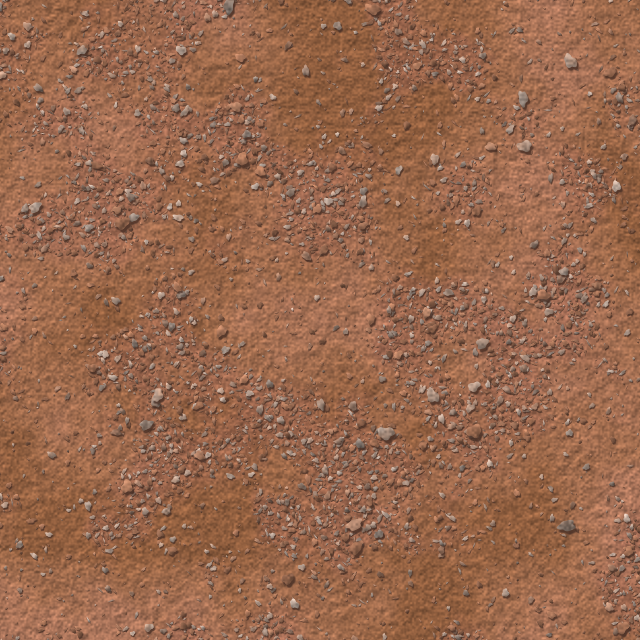
A Shadertoy shader for this texture:

```glsl
// Dry reddish-brown earth strewn with clusters of grey and brown gravel.

const vec3 EARTH = vec3(0.625, 0.42, 0.30);
const vec3 OCHRE = vec3(0.565, 0.37, 0.245);
const vec3 CLAY = vec3(0.68, 0.465, 0.365);
const vec3 RED_SOIL = vec3(0.61, 0.395, 0.315);
const vec3 BROWN_STONE = vec3(0.60, 0.42, 0.325);
const vec3 GREY_STONE = vec3(0.66, 0.60, 0.56);
const vec3 SHADOW = vec3(0.29, 0.19, 0.15);
const vec2 LIGHT = vec2(-0.5, 0.86);

float hash(vec2 p) {
    return fract(sin(dot(p, vec2(127.1, 311.7))) * 43758.5453);
}

float noise(vec2 p) {
    vec2 i = floor(p), f = fract(p);
    f = f * f * (3.0 - 2.0 * f);
    return mix(mix(hash(i), hash(i + vec2(1, 0)), f.x),
               mix(hash(i + vec2(0, 1)), hash(i + vec2(1, 1)), f.x), f.y);
}

float fbm(vec2 p, int octaves) {
    float sum = 0.0, weight = 0.5, total = 0.0;
    for (int i = 0; i < octaves; i++) {
        sum += weight * noise(p);
        total += weight;
        weight *= 0.5;
        p = mat2(1.6, 1.2, -1.2, 1.6) * p + 7.3;
    }
    return sum / total;
}

// Share of gravel at a place: high in clusters, low on bare soil.
float rubble(vec2 uv) {
    return smoothstep(0.45, 0.72, fbm(uv * 11.0 + 3.1, 4));
}

// Slope of fine noise towards the light.
float relief(vec2 uv, float frequency) {
    vec2 p = uv * frequency;
    return noise(p - LIGHT * 0.4) - noise(p + LIGHT * 0.4);
}

vec3 soil(vec2 uv) {
    float patches = fbm(uv * 6.0 + 21.0, 5);
    vec3 color = mix(OCHRE, EARTH, smoothstep(0.28, 0.52, patches));
    color = mix(color, CLAY, 0.85 * smoothstep(0.48, 0.72, patches));
    color = mix(color, RED_SOIL, 0.6 * rubble(uv));
    float grain = 0.25 * (noise(uv * 330.0) - 0.5) + 0.14 * (fbm(uv * 45.0, 3) - 0.5);
    float bumps = 0.22 * relief(uv, 230.0) + 0.17 * relief(uv + 5.0, 100.0);
    return color * (1.0 + grain + bumps);
}

// Signed distance to a chipped ellipse.
float stoneShape(vec2 p, vec2 radius, float angle, float phase) {
    float c = cos(angle), s = sin(angle);
    vec2 q = mat2(c, -s, s, c) * p / radius;
    float a = atan(q.y, q.x + 1e-5);
    float edge = 1.0 + 0.13 * sin(3.0 * a + phase) + 0.09 * sin(5.0 * a - 2.0 * phase);
    return (length(q) - edge) * radius.y;
}

// Lays one size of stones, with their shadows, over the ground.
vec3 scatter(vec3 ground, vec2 uv, float cells, float size, float flatness, float amount, float greyShare) {
    vec2 p = uv * cells, home = floor(p);
    float blur = 0.55 * cells / iResolution.y;
    for (int y = -1; y <= 1; y++)
    for (int x = -1; x <= 1; x++) {
        vec2 id = home + vec2(x, y), key = id + cells * 1.37;
        vec2 center = id + vec2(hash(key), hash(key + 17.3));
        float chance = amount * mix(0.13, 1.0, rubble(center / cells));
        if (hash(key + 31.7) > chance) continue;

        float r = size * mix(0.45, 1.0, hash(key + 43.1));
        vec2 radius = r * vec2(1.0, mix(flatness, 0.85, hash(key + 59.9)));
        float angle = 6.2832 * hash(key + 71.3), phase = 6.2832 * hash(key + 83.7);
        vec2 d = p - center;
        float body = stoneShape(d, radius, angle, phase);
        float shadowShape = stoneShape(d + LIGHT * radius.y * 0.7, radius, angle, phase);
        float softness = blur + 0.12 * radius.y;
        ground = mix(ground, SHADOW, 0.85 * (1.0 - smoothstep(-softness, softness, shadowShape)));

        float tone = hash(key + 97.1);
        float greyness = 1.0 - smoothstep(greyShare - 0.2, greyShare + 0.2, tone);
        vec3 stone = mix(BROWN_STONE, GREY_STONE, greyness);
        float shade = 0.97 + 0.24 * dot(d, LIGHT) / r + 0.36 * (hash(key + 109.3) - 0.5);
        // Rough, pitted face.
        shade += 0.34 * (noise(uv * 260.0 + phase) - 0.5) + 0.15 * relief(uv + phase, 130.0);
        // Soil dust clings to some stones.
        stone = shade * mix(stone, EARTH, 0.4 * noise(uv * 90.0 + phase));
        ground = mix(ground, stone, 1.0 - smoothstep(-blur, blur, body));
    }
    return ground;
}

void mainImage(out vec4 fragColor, in vec2 fragCoord) {
    vec2 uv = fragCoord / iResolution.y;
    vec3 color = soil(uv);

    // Grit and splinters first, then ever larger stones.
    color = scatter(color, uv, 165.0, 0.42, 0.40, 0.45, 0.35);
    color = scatter(color, uv, 100.0, 0.58, 0.18, 0.55, 0.40);
    color = scatter(color, uv, 68.0, 0.42, 0.35, 0.50, 0.45);
    color = scatter(color, uv, 40.0, 0.34, 0.45, 0.36, 0.55);
    color = scatter(color, uv, 19.0, 0.27, 0.55, 0.20, 0.45);

    fragColor = vec4(clamp(color, 0.0, 1.0), 1.0);
}
```
